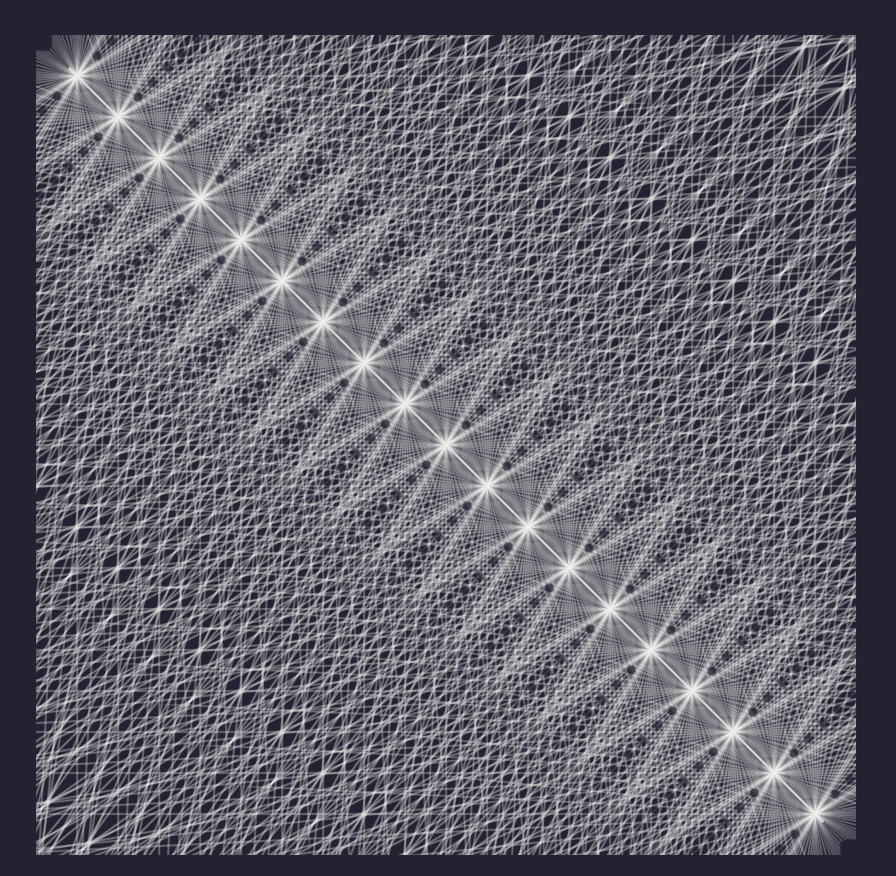
Reproduce this pattern procedurally as a Shadertoy shader.

```glsl
// Woven fans of pale threads radiating from pins along a falling diagonal.
const float PI = 3.14159265;

// Ink left at offset d from a pin; angle zero points across the diagonal.
float threadFan(vec2 d, float pixel) {
    float radius = length(d) + 0.0001;
    float angle = atan(d.y, d.x + 0.00001) - PI / 4.0;
    float across = abs(cos(angle));
    float along = abs(sin(angle));

    // Fine threads, slightly bunched 15 degrees off the crossing axis.
    float density = 1.0 - 0.36 * cos(12.0 * angle);
    float gap = radius * PI / 48.0 / density;
    float index = (angle - 0.03 * sin(12.0 * angle)) * 48.0 / PI;
    float away = abs(fract(index + 0.5) - 0.5) * gap;
    float width = max(0.0022, pixel);
    float thread = 1.0 - smoothstep(0.0, width, away);
    thread *= clamp(width / gap, 1.0, 5.0) * (0.65 + 0.5 * across * across);

    // Threads that run along the diagonal stop near the next pin.
    float reach = 0.045 / pow(max(along, 0.2), 9.0);
    thread *= 1.0 - smoothstep(reach, reach * 1.05 + pixel, radius);

    // Bright paired beams outline the spindles between pins.
    float tilt = asin(min(along, 1.0)) - 0.235;
    float beamWidth = 0.0022 + 0.008 * radius;
    float beam = exp(-pow(tilt * radius / beamWidth, 2.0));
    beam *= 1.0 - smoothstep(0.08, 0.24, radius);
    return thread + 1.1 * beam;
}

// Dark beads in rows that cross the diagonal at every pin.
float beads(float s, float h) {
    float side = (fract(s * 20.0 + 0.5) - 0.5) * 0.0707;
    float row = abs(h) - 0.035;
    float step = (fract(row / 0.025 + 0.5) - 0.5) * 0.025;
    float bead = 1.0 - smoothstep(0.0035, 0.0075, length(vec2(side, step)));
    float span = smoothstep(-0.013, -0.012, row) * (1.0 - smoothstep(0.09, 0.17, row));
    return bead * span;
}

void mainImage(out vec4 fragColor, in vec2 fragCoord) {
    // Square frame with a dark margin.
    vec2 p = (fragCoord / iResolution.y - vec2(0.0413, 0.024)) / 0.936;
    float pixel = 1.0 / (0.936 * iResolution.y);

    // Nineteen pins divide the diagonal into twenty equal steps.
    float ink = 0.0;
    for (int i = 1; i < 20; i++) {
        float t = float(i) / 20.0;
        ink += 0.44 * threadFan(p - vec2(t, 1.0 - t), pixel);
    }

    // Position along the diagonal and distance across it.
    float s = 0.5 * (p.x - p.y + 1.0);
    float h = (p.x + p.y - 1.0) * 0.7071;
    ink *= 1.0 - 0.8 * beads(s, h);
    float chain = step(0.04, s) * step(s, 0.96);
    ink += 1.6 * chain * (1.0 - smoothstep(0.0, max(0.0025, pixel), abs(h)));

    vec2 edge = 0.5 - abs(p - 0.5);
    float frame = smoothstep(-0.5 * pixel, 0.5 * pixel, min(edge.x, edge.y));
    float cover = (1.0 - exp(-ink)) * frame;
    vec3 night = vec3(0.137, 0.133, 0.196);
    vec3 chalk = vec3(0.97, 0.97, 0.95);
    fragColor = vec4(mix(night, chalk, cover), 1.0);
}
```
